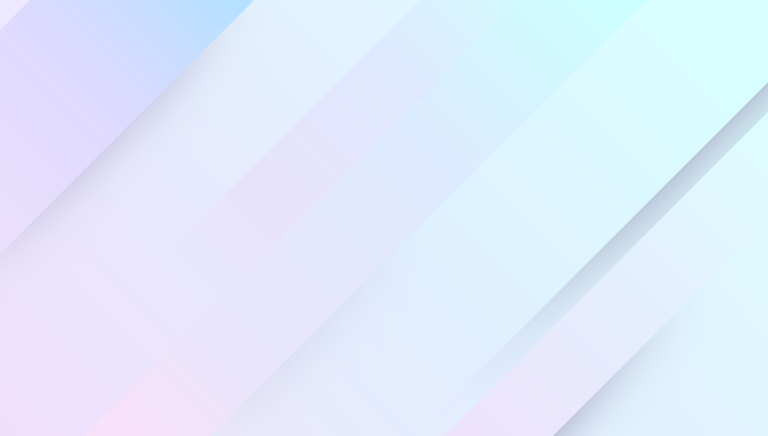
Give the GLSL for this background, as a WebGL 1 fragment shader.

```glsl
precision highp float;
// Pastel diagonal paper bands with soft shadows, fading from lilac to cyan.
uniform vec2 u_resolution;

// Band edges, measured across the diagonal in canvas heights
#define EDGE_CORNER 0.069
#define EDGE_VIOLET 0.583
#define EDGE_LILAC 0.963
#define EDGE_ROSE 1.190
#define EDGE_AQUA 1.482
#define EDGE_GAP 1.950
#define EDGE_RIBBON 2.018
#define EDGE_LAST 2.268
#define SHADOW_COLOR vec3(0.66, 0.66, 0.77)

// Three-stop gradient; stops holds the positions of the colours
vec3 ramp(float t, vec3 stops, vec3 low, vec3 middle, vec3 high) {
  vec3 lower = mix(low, middle, clamp((t - stops.x) / (stops.y - stops.x), 0.0, 1.0));
  return mix(lower, high, clamp((t - stops.y) / (stops.z - stops.y), 0.0, 1.0));
}

// Antialiased step across a diagonal edge
float cover(float across, float edge) {
  float halfWidth = 1.0 / u_resolution.y;
  return smoothstep(edge - halfWidth, edge + halfWidth, across);
}

// Shadow falling away from an edge
vec3 shade(vec3 color, float distanceToEdge, float width, float strength) {
  float d = max(distanceToEdge, 0.0) / width;
  return mix(color, SHADOW_COLOR, strength * exp(-d - 0.5 * d * d));
}

void main() {
  vec2 p = gl_FragCoord.xy / u_resolution.y;
  float across = p.x + 1.0 - p.y;
  float along = p.x - 1.0 + p.y;

  // Corner and violet band
  vec3 color = vec3(0.92, 0.91, 1.0);
  vec3 violet = ramp(along, vec3(-0.57, 0.02, 0.54),
    vec3(0.92, 0.875, 0.99), vec3(0.87, 0.855, 1.0), vec3(0.71, 0.88, 1.0));
  color = mix(color, violet, cover(across, EDGE_CORNER));

  // Pale band below the violet sheet
  vec3 pale = ramp(along, vec3(-1.0, -0.11, 0.87),
    vec3(0.94, 0.875, 0.99), vec3(0.91, 0.91, 0.995), vec3(0.88, 0.96, 1.0));
  float violetShadow = 0.36 * smoothstep(-0.95, -0.15, along)
    * (1.0 - smoothstep(0.1, 0.65, along));
  vec3 shadedPale = shade(pale, across - EDGE_VIOLET, 0.085, violetShadow);
  color = mix(color, shadedPale, cover(across, EDGE_VIOLET));

  // Lilac band, dissolving into the pale one at its lower end
  vec3 lilac = ramp(along, vec3(0.2, 0.76, 1.18),
    vec3(0.91, 0.89, 0.99), vec3(0.87, 0.915, 1.0), vec3(0.83, 0.975, 1.0));
  lilac = mix(pale, lilac, smoothstep(-0.3, 0.15, along));
  color = mix(color, lilac, cover(across, EDGE_LILAC));

  // Rose band, turning blue and then cyan
  vec3 rose = ramp(along, vec3(-0.1, 0.64, 1.42),
    vec3(0.91, 0.90, 0.99), vec3(0.865, 0.92, 1.0), vec3(0.80, 1.0, 1.0));
  rose = mix(vec3(0.975, 0.88, 0.98), rose, smoothstep(-0.8, -0.2, along));
  color = mix(color, rose, cover(across, EDGE_ROSE));

  // Broad aqua band
  vec3 aqua = ramp(along, vec3(-0.45, 0.3, 1.6),
    vec3(0.92, 0.91, 0.99), vec3(0.88, 0.935, 1.0), vec3(0.85, 1.0, 1.0));
  float roseShadow = 0.15 * smoothstep(-0.65, -0.2, along)
    * (1.0 - smoothstep(-0.05, 0.55, along));
  vec3 shadedAqua = shade(aqua, across - EDGE_AQUA, 0.09, roseShadow);
  color = mix(color, shadedAqua, cover(across, EDGE_AQUA));

  // Shadowed gap between the aqua band and the ribbon
  float gapShadow = 0.62 * smoothstep(0.05, 1.15, along);
  vec3 gap = shade(aqua, across - EDGE_GAP, 0.12, gapShadow);
  color = mix(color, gap, cover(across, EDGE_GAP));

  // Lilac to cyan ribbon
  vec3 ribbon = ramp(along, vec3(0.08, 0.64, 1.45),
    vec3(0.93, 0.89, 0.99), vec3(0.90, 0.925, 0.995), vec3(0.87, 0.99, 1.0));
  color = mix(color, ribbon, cover(across, EDGE_RIBBON));

  // Icy last corner under the ribbon
  vec3 ice = ramp(along, vec3(0.25, 0.75, 1.25),
    vec3(0.885, 0.94, 1.0), vec3(0.88, 0.955, 1.0), vec3(0.875, 0.98, 1.0));
  float ribbonShadow = 0.6 * (1.0 - smoothstep(0.2, 1.05, along));
  ice = shade(ice, across - EDGE_LAST, 0.085, ribbonShadow);
  color = mix(color, ice, cover(across, EDGE_LAST));

  gl_FragColor = vec4(color, 1.0);
}
```
